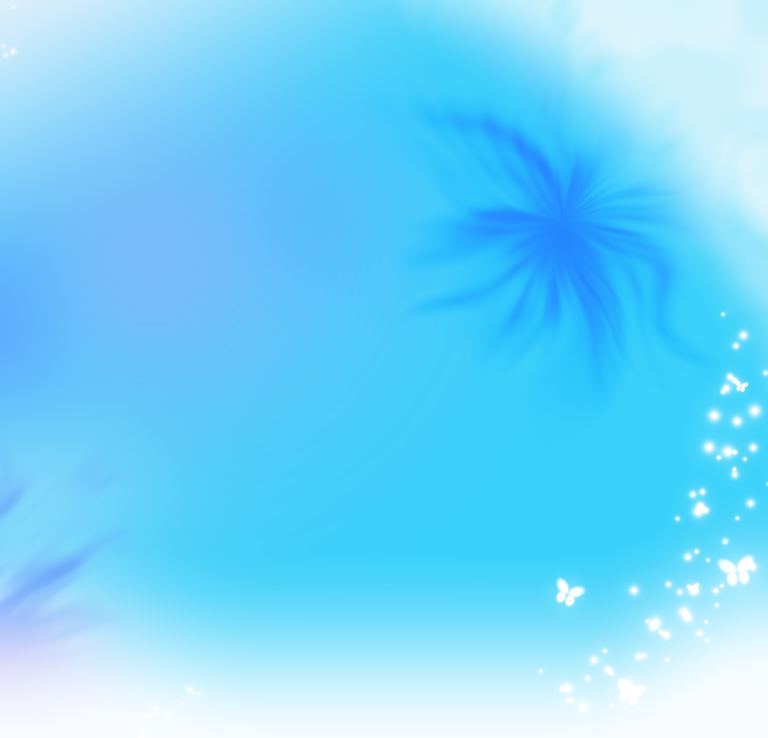
This background is drawn by a Shadertoy shader. Its source:

```glsl
// A soft blue sky wash with two feathery plumes, white mist and a drift of sparkles.
// Gaussian and smoothstep washes make the ground, noise sampled by direction makes
// the plume strands, and hashed loops scatter glowing dots along two curves.

float hash(vec2 p) {
    return fract(sin(dot(p, vec2(12.9898, 78.233))) * 43758.5453);
}

float noise(vec2 p) {
    vec2 i = floor(p), f = fract(p);
    f = f * f * (3.0 - 2.0 * f);
    return mix(mix(hash(i), hash(i + vec2(1, 0)), f.x),
               mix(hash(i + vec2(0, 1)), hash(i + vec2(1, 1)), f.x), f.y);
}

mat2 rotate(float a) {
    return mat2(cos(a), sin(a), -sin(a), cos(a));
}

// Soft elliptical spot
float spot(vec2 p, vec2 center, vec2 radius) {
    vec2 d = (p - center) / radius;
    return exp(-dot(d, d));
}

// Filaments radiating from the origin, broken up along their length
float strands(vec2 d, float density, float curl) {
    float r = length(d) + 1e-4;
    vec2 dir = rotate(curl * r) * d / r;
    return 0.65 * noise(dir * density + r * 9.0 + 7.0)
         + 0.35 * noise(dir * density * 2.2 - r * 13.0 + 31.0);
}

// Round glowing dot with faint cross rays
float sparkle(vec2 d, float size) {
    float r = length(d) / size;
    vec2 a = abs(d) / size;
    float rays = exp(-4.0 * min(a.x, a.y) - 0.9 * max(a.x, a.y));
    return 0.8 * exp(-r * r) + 0.28 * exp(-r * 0.8) + 0.1 * rays;
}

// Two mirrored pairs of wings
float butterfly(vec2 d, float size, float tilt) {
    vec2 q = rotate(tilt) * d / size;
    q.x = abs(q.x);
    float upper = length(rotate(-0.7) * (q - vec2(0.55, 0.4)) / vec2(0.62, 0.36));
    float lower = length((q - vec2(0.36, -0.38)) / vec2(0.32, 0.42));
    float soft = max(0.4, 2.0 / (size * iResolution.y));
    float wings = 1.0 - smoothstep(1.0 - soft, 1.0 + soft, min(upper, lower));
    return 0.8 * wings + 0.3 * exp(-0.8 * dot(q, q));
}

void mainImage(out vec4 fragColor, in vec2 fragCoord) {
    vec2 uv = fragCoord / iResolution.xy;
    vec2 aspect = vec2(iResolution.x / iResolution.y, 1.0);

    // Cyan ground with periwinkle on the left
    vec3 color = vec3(0.23, 0.82, 0.98);
    color = mix(color, vec3(0.47, 0.74, 0.985), spot(uv, vec2(0.2, 0.66), vec2(0.29, 0.27)));
    color = mix(color, vec3(0.31, 0.71, 0.99), 0.4 * spot(uv, vec2(0.41, 0.71), vec2(0.1, 0.1)));
    color = mix(color, vec3(0.37, 0.67, 0.99), 0.85 * spot(uv, vec2(0.0, 0.55), vec2(0.08, 0.13)));
    color = mix(color, vec3(0.66, 0.87, 0.98), 0.6 * spot(uv, vec2(0.03, 0.32), vec2(0.18, 0.12)));

    // Pale upper left corner
    float corner = 1.0 - smoothstep(-0.05, 0.39, 1.0 - uv.y + 0.5 * uv.x);
    color = mix(color, vec3(0.89, 0.94, 0.985), corner);

    // White floor, rising at both sides
    float rise = 0.09 * smoothstep(0.75, 1.0, uv.x) + 0.06 * (1.0 - smoothstep(0.0, 0.35, uv.x));
    color = mix(color, vec3(0.975, 0.99, 1.0), 1.0 - smoothstep(-0.02, 0.26, uv.y - rise));

    // Strands are warped so they do not meet in one point
    vec2 d = (uv - vec2(0.73, 0.68)) * aspect;
    float r = length(d);
    vec2 warp = vec2(noise(uv * 9.0), noise(uv * 9.0 + 40.0)) - 0.5;
    float strand = strands(d + 0.07 * warp, 5.0, 0.8) - 0.5;

    // Mist over the upper right
    float side = dot(uv - vec2(0.55, 1.0), vec2(0.73, 0.68));
    float mist = smoothstep(-0.06, 0.16, side + 0.11 * strand * smoothstep(0.05, 0.2, r));
    float cloud = 0.82 + 0.16 * noise(uv * 8.0 + 3.0 * warp);
    color = mix(color, vec3(0.89, 0.965, 0.99), cloud * mist);

    // Right plume: azure feathers around a deep blue heart
    float reach = length(vec2(dot(d, vec2(0.8, 0.6)), 0.72 * dot(d, vec2(-0.6, 0.8))));
    float feather = 1.0 - reach / 0.19 + 0.95 * strand * smoothstep(0.0, 0.1, r);
    float veil = 1.0 - 0.6 * mist * smoothstep(0.05, 0.2, r);
    color = mix(color, vec3(0.13, 0.73, 0.99), 0.8 * veil * smoothstep(-0.25, 0.6, feather));
    color = mix(color, vec3(0.14, 0.47, 1.0), 0.85 * smoothstep(0.3, 1.1, feather));

    // Left plume: violet blue strokes fanning from a lavender glow
    vec2 e = (uv - vec2(-0.1, 0.09)) * aspect;
    float fan = strands(e + 0.03 * warp, 8.0, 0.3) - 0.5;
    float along = dot(e, vec2(0.77, 0.64)), across = dot(e, vec2(-0.64, 0.77));
    float stroke = 1.0 - length(vec2(along / 0.3, across / 0.16)) + 1.1 * fan;
    color = mix(color, vec3(0.86, 0.81, 0.98), 0.7 * spot(uv, vec2(0.0, 0.13), vec2(0.13, 0.08)));
    color = mix(color, vec3(0.4, 0.61, 0.98), 0.8 * smoothstep(-0.1, 0.65, stroke) * smoothstep(0.08, 0.24, uv.y));

    // Sparkles along the right hand arc
    float light = 0.0;
    for (int i = 0; i < 80; i++) {
        float n = float(i), t = (n + hash(vec2(n, 1.0))) / 80.0;
        vec2 arc = mix(mix(vec2(0.985, 0.55), vec2(0.99, 0.2), t), mix(vec2(0.99, 0.2), vec2(0.72, 0.02), t), t);
        arc += 0.11 * (vec2(hash(vec2(n, 2.0)), hash(vec2(n, 3.0))) - 0.5);
        float size = 0.0025 + 0.006 * pow(hash(vec2(n, 4.0)), 2.0);
        light += sparkle((uv - arc) * aspect, size);
    }

    // Fainter trails at the lower and upper left
    for (int i = 0; i < 14; i++) {
        float n = float(i), t = hash(vec2(n, 5.0));
        vec2 jitter = vec2(hash(vec2(n, 6.0)), hash(vec2(n, 7.0))) - 0.5;
        vec2 trail = i < 10 ? vec2(0.17, 0.0) + t * vec2(0.09, 0.07) + 0.02 * jitter
                            : vec2(0.015, 0.99 - 0.11 * t) + 0.02 * jitter;
        light += 0.8 * sparkle((uv - trail) * aspect, 0.002 + 0.003 * hash(vec2(n, 8.0)));
    }

    // Butterflies among the sparkles
    vec2 wing = uv * aspect;
    light += butterfly(wing - vec2(0.739, 0.195) * aspect, 0.018, 0.4);
    light += butterfly(wing - vec2(0.96, 0.225) * aspect, 0.022, -0.15);
    light += butterfly(wing - vec2(0.82, 0.06) * aspect, 0.018, 0.3);
    light += butterfly(wing - vec2(0.965, 0.476) * aspect, 0.008, 0.2);
    light += butterfly(wing - vec2(0.903, 0.202) * aspect, 0.008, -0.2);

    color = mix(color, vec3(1.0), clamp(light, 0.0, 1.0));
    fragColor = vec4(color, 1.0);
}
```
